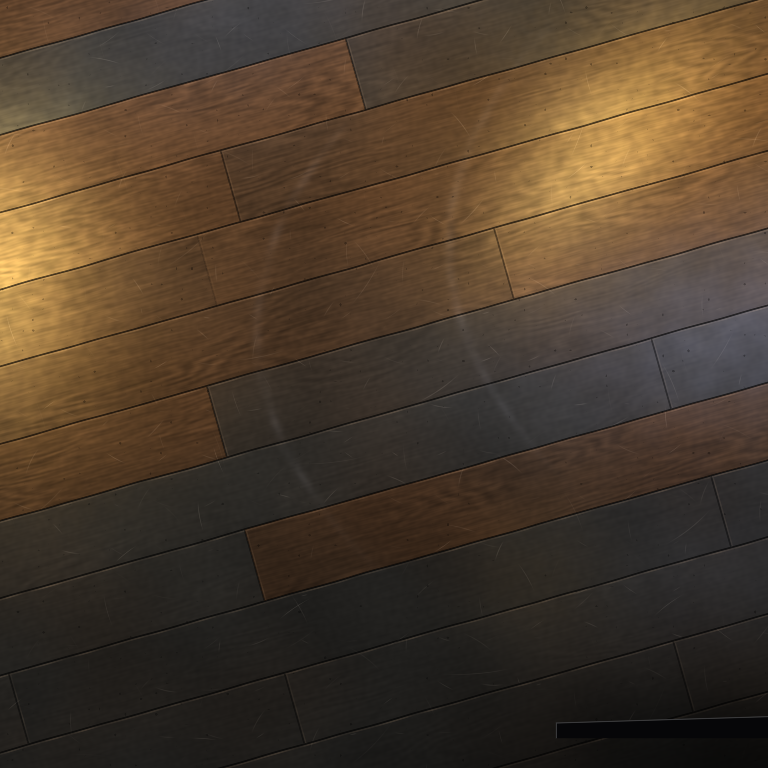
This texture is drawn by a three.js fragment shader. Its source:

```glsl
// Worn plank floor seen at a slant: staggered boards in tilted rows, dark and warm stains,
// two golden lamp reflections, a cool window sheen, scratches and a dark rail in one corner.
// Rows come from rotated coordinates; grain and wear come from gradient noise.
#define SLOPE 0.281
#define ROW_HEIGHT 0.1005
#define FIRST_SEAM 0.0755
#define BOARD_LENGTH 0.95
#define SEAM_WIDTH 0.0004
#define SOFT 0.0014
#define COOL_STAIN vec3(0.198, 0.192, 0.180)
#define WARM_STAIN vec3(0.310, 0.212, 0.138)
#define LAMP_GOLD vec3(0.48, 0.42, 0.23)
#define AMBER vec3(0.19, 0.13, 0.045)
#define SKY_SHEEN vec3(0.135, 0.145, 0.20)

varying vec2 vUv;

float hash(vec2 p) {
  return fract(sin(dot(p, vec2(127.1, 311.7))) * 43758.55);
}

vec2 gradient(vec2 cell) {
  float a = 6.2832 * hash(cell);
  return vec2(cos(a), sin(a));
}

float noise(vec2 p) {
  vec2 i = floor(p), f = fract(p), e = vec2(1.0, 0.0);
  vec2 w = f * f * f * (f * (f * 6.0 - 15.0) + 10.0);
  float low = mix(dot(gradient(i), f), dot(gradient(i + e.xy), f - e.xy), w.x);
  float high = mix(dot(gradient(i + e.yx), f - e.yx), dot(gradient(i + e.xx), f - e.xx), w.x);
  return mix(low, high, w.y);
}

// Soft elliptical light, turned by an angle
float glow(vec2 p, vec2 center, vec2 radii, float angle) {
  vec2 d = p - center;
  float c = cos(angle), s = sin(angle);
  d = vec2(c * d.x + s * d.y, c * d.y - s * d.x) / radii;
  return exp(-dot(d, d));
}

float line(float dist, float halfWidth) {
  return 1.0 - smoothstep(halfWidth, halfWidth + SOFT, abs(dist));
}

// End joint of each row: even rows drift along a parabola, odd rows line up
float jointOf(float row) {
  float even = 1.0 - 0.0165 * (row - 7.4) * (row - 7.4);
  float odd = 0.39 + 0.3 * row * exp(1.5 * (1.0 - row));
  return mix(even - 0.025 * step(row, 2.5), odd, mod(row, 2.0));
}

// Short hairline scratches, one per cell of several turned grids
float scratches(vec2 p) {
  float sum = 0.0;
  for (int i = 0; i < 4; i++) {
    float k = float(i), a = 0.6 + 1.9 * k, scale = 6.0 + 3.5 * k;
    vec2 g = mat2(cos(a), -sin(a), sin(a), cos(a)) * p * scale + 7.3 * k;
    vec2 cell = floor(g), q = fract(g) - 0.5;
    float turn = (hash(cell) - 0.5) * 1.6;
    float len = 0.06 + 0.22 * hash(cell + 3.7);
    float across = q.y - turn * q.x - 0.4 * q.x * q.x;
    float fade = 1.0 - smoothstep(0.2 * len, len, abs(q.x));
    float strength = hash(cell + 9.1);
    sum += line(across / scale, 0.0) * fade * strength * strength;
  }
  return sum;
}

void main() {
  vec2 p = vUv;

  // Board coordinates: rows counted downwards, u along the boards
  float s = (1.0 - p.y + SLOPE * p.x - FIRST_SEAM) / ROW_HEIGHT;
  s += 0.012 * noise(p * 14.0);
  float row = floor(s), f = fract(s);
  vec2 along = normalize(vec2(1.0, SLOPE));
  float u = dot(p, along);
  float rowWidth = ROW_HEIGHT * along.x;
  float t = (u - jointOf(row)) / BOARD_LENGTH;
  float board = floor(t), right = step(0.0, board);
  vec2 id = vec2(row, board);
  float tint = hash(id + 5.3);

  // Stain: warm middle rows, mixed neighbours, cool rows elsewhere
  float d = abs(row - 3.0);
  float warmRight = step(d, 1.5) + step(abs(d - 4.0), 0.5) + 0.3 * step(abs(d - 2.0), 0.5);
  float warm = mix(step(d, 2.5), warmRight, right);
  warm = clamp(warm * (0.8 + 0.2 * tint) + 0.12 * tint + 0.3 * noise(p * 5.0), 0.0, 1.0);
  vec3 color = mix(COOL_STAIN, WARM_STAIN, warm) * (0.94 + 0.12 * tint);

  // Grain: arched figure and long fine fibres
  vec2 g = vec2(u, s * rowWidth) + 11.0 * tint;
  float arch = noise(g * vec2(4.0, 16.0)) + 0.18 * noise(g * vec2(12.0, 70.0));
  float rings = sin(38.0 * arch + 190.0 * g.y);
  float fibre = noise(g * vec2(14.0, 210.0)) + 0.7 * noise(g * vec2(45.0, 400.0));
  float figure = smoothstep(-0.3, 0.4, noise(g * vec2(5.0, 18.0) + 4.0));
  float grain = 0.11 * rings * figure + 0.19 * fibre;
  color *= 1.0 + grain * mix(0.3, 1.0, warm);
  color *= 1.0 + 0.16 * noise(p * 9.0) + 0.09 * noise(p * 130.0);

  // Room light, lamp reflections and window sheen
  color *= mix(0.62, 1.03, smoothstep(0.05, 0.8, p.y));
  vec2 q = p + along * 0.05 * (hash(id) - 0.5);
  float lamp = 1.05 * glow(q, vec2(-0.02, 0.66), vec2(0.14, 0.17), 0.0);
  lamp += 0.78 * glow(q, vec2(0.77, 0.80), vec2(0.18, 0.085), 0.8);
  float lumps = 1.0 + 0.22 * noise(p * 65.0) + 0.5 * grain;
  color += LAMP_GOLD * lamp * lumps * (0.78 + 0.3 * f);
  color += AMBER * lumps * (glow(p, vec2(0.87, 0.87), vec2(0.33, 0.22), 0.3)
    + 0.8 * glow(p, vec2(0.0, 0.6), vec2(0.24, 0.27), 0.0)
    + 0.25 * glow(p, vec2(0.7, 0.25), vec2(0.1), 0.0));
  float sheen = glow(p, vec2(1.0, 0.59), vec2(0.32, 0.14), 0.2);
  sheen += 0.45 * glow(p, vec2(0.32, 0.98), vec2(0.25, 0.12), 0.27);
  sheen += 0.25 * glow(p, vec2(0.95, 0.27), vec2(0.2, 0.12), 0.2);
  color += SKY_SHEEN * sheen * (1.0 + 0.25 * noise(p * 30.0));

  // Wear: scuffed arcs, scratches and pits
  float scuff = 0.0;
  for (int i = 0; i < 2; i++) {
    float k = float(i), h = p.y - 0.57 - 0.11 * k;
    float x = p.x - 0.335 - 0.25 * k - 1.6 * h * h;
    scuff += exp(-x * x / 0.00005) * (1.0 - smoothstep(0.15, 0.36, abs(h)));
  }
  color += vec3(0.05, 0.05, 0.055) * scuff * (0.7 + noise(p * 28.0));
  color += vec3(0.075, 0.07, 0.065) * scratches(p);
  color *= 1.0 - 0.3 * smoothstep(0.46, 0.62, noise(p * 150.0 + 31.0));

  // Seams and end joints with a pale worn lip
  float seam = (f - step(0.5, f)) * rowWidth;
  float joint = (fract(t) - step(0.5, fract(t))) * BOARD_LENGTH;
  float jointDepth = mix(0.65, 0.2, step(abs(row - 3.0), 0.5));
  float gap = max(line(seam, SEAM_WIDTH), jointDepth * line(joint, SEAM_WIDTH));
  float lip = max(line(seam - 0.0022, 0.0003), jointDepth * line(joint - 0.0022, 0.0002));
  color += (vec3(0.10, 0.08, 0.06) + 0.15 * LAMP_GOLD * lamp) * lip * (0.7 + noise(p * 40.0));
  color *= 1.0 - 0.6 * gap;

  // Dark corner and rail
  color *= 1.0 - 0.65 * glow(p, vec2(1.0, 0.0), vec2(0.4, 0.12), 0.0);
  float top = 0.06 + 0.03 * (p.x - 0.723) - p.y;
  float rail = smoothstep(0.0, SOFT, min(min(top, p.y - 0.038), p.x - 0.723));
  float rim = max(line(top - 0.001, 0.0005), line(p.x - 0.724, 0.0005));
  color = mix(color, vec3(0.025, 0.025, 0.03) + 0.2 * rim, rail);

  gl_FragColor = vec4(clamp(color, 0.0, 1.0), 1.0);
}
```
